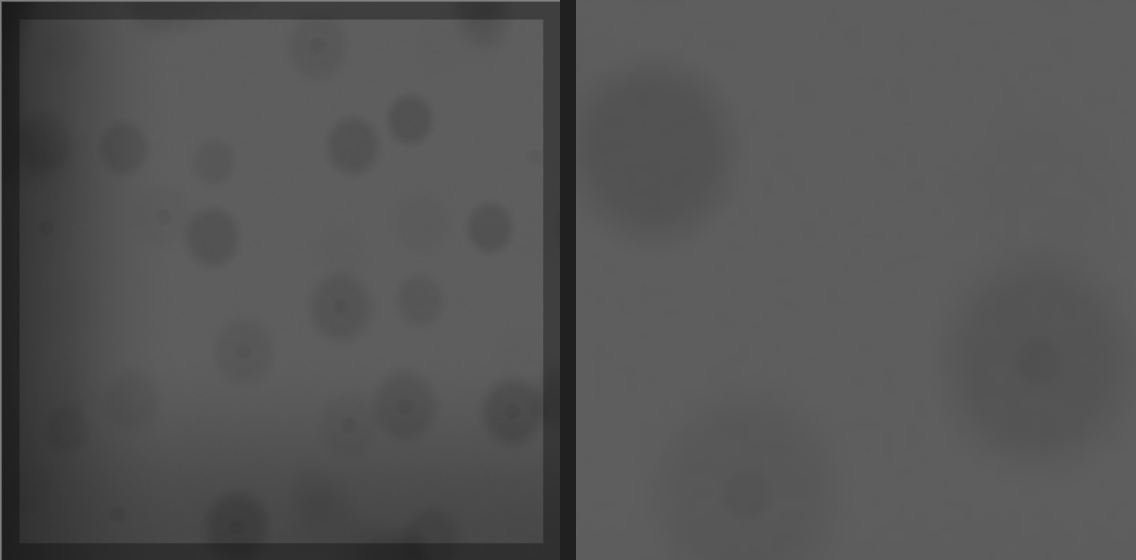
Left, the full canvas; right, a detail of the centre.
Reproduce this texture procedurally as a Shadertoy shader.

```glsl
// Dim grey panel with soft dark spots, shaded left and bottom, inside a darker frame.

const float PANEL_GREY = 0.368;
const float SHADOW_GREY = 0.17;
const float FRAME_DIM = 0.67;
const float RIM_GREY = 0.50;
const float SPOT_CELLS = 6.0;

// Sine-free hash: cell to two values in 0..1
vec2 hash22(vec2 p) {
    vec3 q = fract(p.xyx * vec3(0.1031, 0.1030, 0.0973));
    q += dot(q, q.yzx + 33.33);
    return fract((q.xx + q.yz) * q.zy);
}

float valueNoise(vec2 p) {
    vec2 cell = floor(p);
    vec2 f = fract(p);
    f = f * f * (3.0 - 2.0 * f);
    float bottom = mix(hash22(cell).x, hash22(cell + vec2(1, 0)).x, f.x);
    float top = mix(hash22(cell + vec2(0, 1)).x, hash22(cell + vec2(1, 1)).x, f.x);
    return mix(bottom, top, f.y);
}

// Blurred disc: 1 in the middle, 0 outside
float softDisc(vec2 offset, float radius) {
    return 1.0 - smoothstep(radius * 0.6, radius * 1.25, length(offset));
}

// Antialiased box mask
float boxMask(vec2 p, vec2 low, vec2 high, float blur) {
    vec2 inside = min(p - low, high - p);
    return smoothstep(-blur, blur, min(inside.x, inside.y));
}

// Darkness of the spots scattered on a jittered grid
float spotShade(vec2 uv, float cells, float seed) {
    vec2 p = uv * cells;
    float shade = 0.0;
    for (int j = -1; j <= 1; j++) {
        for (int i = -1; i <= 1; i++) {
            vec2 cell = floor(p) + vec2(i, j);
            vec2 place = hash22(cell + seed);
            vec2 kind = hash22(cell + seed + 57.0);
            vec2 offset = p - cell - 0.2 - 0.6 * place;
            float radius = mix(0.24, 0.37, kind.x);
            float depth = 0.05 * kind.y * kind.y;
            float core = step(0.8, kind.x) * softDisc(offset, 0.09);
            shade += depth * softDisc(offset * vec2(1.06, 0.96), radius) + 0.015 * core;
        }
    }
    return shade;
}

// Panel light, falling off to the left and the bottom
float panelLight(vec2 uv) {
    float fromLeft = smoothstep(-0.1, 0.32, uv.x);
    float fromBottom = smoothstep(0.03, 0.38, uv.y);
    float light = mix(SHADOW_GREY, PANEL_GREY, fromLeft);
    return light * mix(mix(0.92, 0.77, fromLeft), 1.0, fromBottom);
}

void mainImage(out vec4 fragColor, in vec2 fragCoord) {
    vec2 uv = fragCoord / iResolution.xy;
    float pixel = 1.0 / iResolution.y;

    // Shaded panel with spots, broad smudges near the edges and faint grain
    float grey = panelLight(uv) - spotShade(uv, SPOT_CELLS, 11.0);
    vec2 fromCentre = abs(uv - 0.5);
    float edge = smoothstep(0.3, 0.5, max(fromCentre.x, fromCentre.y));
    grey -= 0.05 * edge * smoothstep(0.55, 0.95, valueNoise(uv * 7.0 + 3.0));
    grey += 0.005 * (valueNoise(uv * 150.0) - 0.5);

    // Translucent dark frame
    float panel = boxMask(uv, vec2(0.035, 0.03), vec2(0.97, 0.965), pixel);
    grey *= mix(FRAME_DIM, 1.0, panel);

    // Thin light rim along the left and top
    float body = boxMask(uv, vec2(0.003, -1.0), vec2(2.0, 0.997), pixel);
    grey = mix(RIM_GREY, grey, body);

    fragColor = vec4(vec3(grey), 1.0);
}
```
